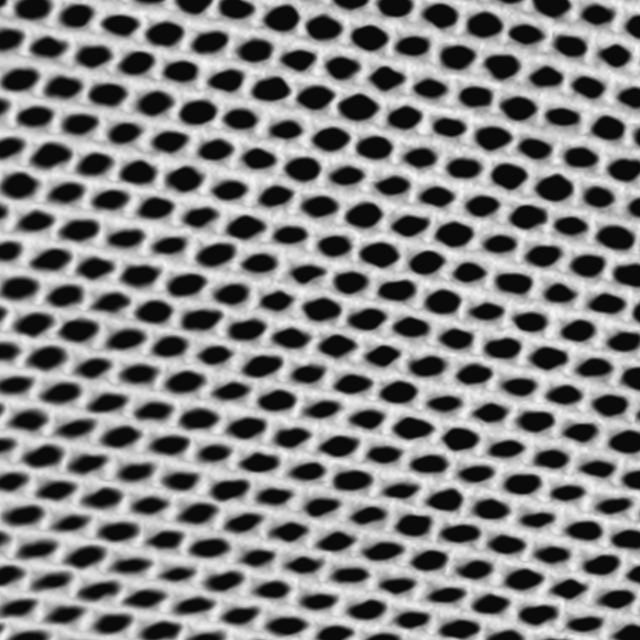
Give the GLSL for this texture, as a three.js fragment shader.

```glsl
#define HOLE_COLOR vec3(0.04)
#define CREASE_COLOR vec3(0.62)
#define YARN_COLOR vec3(0.91)
#define HOLE_HALF_WIDTH 2.7
#define STRAND_WIDTH 1.15
#define SIZE_JITTER 0.16
#define PLACE_JITTER 0.35
#define FIBRE_CONTRAST 0.22

varying vec2 vUv;

float hash(vec2 p) {
  vec3 h = fract(vec3(p.xyx) * 0.1031);
  h += dot(h, h.yzx + 33.33);
  return fract((h.x + h.y) * h.z);
}

float noise(vec2 p) {
  vec2 cell = floor(p);
  vec2 f = fract(p);
  f = f * f * (3.0 - 2.0 * f);
  return mix(mix(hash(cell), hash(cell + vec2(1.0, 0.0)), f.x),
             mix(hash(cell + vec2(0.0, 1.0)), hash(cell + 1.0), f.x), f.y);
}

float segmentDistance(vec2 p, vec2 a, vec2 b) {
  vec2 ab = b - a;
  return length(p - a - ab * clamp(dot(p - a, ab) / dot(ab, ab), 0.0, 1.0));
}

// Canvas position to mesh coordinates, with holes at the integers
vec2 meshCoord(vec2 p) {
  vec2 linear = vec2(-0.727, -0.07) + p.x * vec2(15.54, -2.98) + p.y * vec2(-6.09, 17.28);
  vec2 bend = p.x * p.y * vec2(-1.18, -0.45) + p.x * p.x * vec2(0.46, -0.62)
            + p.y * p.y * vec2(0.13, 1.95);
  return linear + bend;
}

// Signed distance to a slanted, rounded diamond
float holeDistance(vec2 p, float tilt, vec2 halfSize) {
  vec2 s = abs(vec2(p.x, p.y - tilt * p.x)) / halfSize;
  return (pow(pow(s.x, 1.75) + pow(s.y, 1.75), 1.0 / 1.75) - 1.0) * halfSize.y;
}

// Z-shaped yarn: along the top of a hole, then down its right side
float yarnRidge(vec2 p) {
  float top = segmentDistance(p, vec2(-3.9, -3.1), vec2(3.4, -1.8));
  float side = segmentDistance(p, vec2(3.6, -1.6), vec2(3.1, 1.9));
  float t = top / STRAND_WIDTH;
  float s = side / (STRAND_WIDTH * 0.9);
  return max(0.85 * exp(-t * t), exp(-s * s));
}

void main() {
  // y runs down; lengths below are hundredths of the canvas
  vec2 p = vec2(vUv.x, 1.0 - vUv.y);
  vec2 q = p * 100.0;
  float focus = smoothstep(0.0, 0.75, p.x + 0.25 * (1.0 - p.y));

  // Local lattice steps and hole form
  vec2 stepAcross = vec2(6.9 + 0.4 * p.y, 1.2 + 0.45 * p.x);
  vec2 stepDown = vec2(2.25 + 0.5 * p.x, 6.15 - 0.8 * p.y + 0.3 * p.x);
  float tilt = 0.2 * p.x - 0.14 * p.y - 0.11;
  float halfHeight = 1.68 - 0.45 * p.y + 0.16 * p.x;

  vec2 mesh = meshCoord(p);
  vec2 nearest = floor(mesh + 0.5);
  vec2 warp = vec2(noise(q * 0.55), noise(q * 0.55 + 41.0)) - 0.5;
  float hole = 10.0;
  float ridge = 0.0;

  // Holes and yarn of the neighbouring cells
  for (int j = -1; j <= 1; j++) {
    for (int i = -1; i <= 1; i++) {
      vec2 cell = nearest + vec2(float(i), float(j));
      vec2 offset = mesh - cell;
      vec2 local = offset.x * stepAcross + offset.y * stepDown + warp * 0.6;
      vec2 id = cell + 60.0;
      vec2 jitter = vec2(hash(id), hash(id + 17.3)) - 0.5;
      float size = 1.0 + SIZE_JITTER * (hash(id + 31.7) - 0.5);
      vec2 halfSize = vec2(HOLE_HALF_WIDTH, halfHeight * size) * size;
      float cellTilt = tilt + 0.12 * jitter.x;
      hole = min(hole, holeDistance(local + jitter * PLACE_JITTER, cellTilt, halfSize));
      ridge = max(ridge, yarnRidge(local + jitter * 0.3));
    }
  }

  // Yarn shading, with twisted fibres clearer where in focus
  float fibre = 0.6 * noise(q * vec2(0.9, 1.1) + warp * 2.0) + 0.4 * noise(q * 1.9 + 9.0) - 0.5;
  float light = ridge + fibre * FIBRE_CONTRAST * mix(1.6, 3.2, focus);
  light += 0.15 * (noise(q * 0.06) - 0.5);
  vec3 color = mix(CREASE_COLOR, YARN_COLOR, clamp(light, -0.3, 1.15));

  // Soft rims around the openings
  float blur = mix(0.62, 0.42, focus);
  float cover = smoothstep(-blur, blur, hole);
  color *= mix(0.86, 1.0, smoothstep(0.0, 1.1, hole));
  gl_FragColor = vec4(mix(HOLE_COLOR, color, cover), 1.0);
}
```
